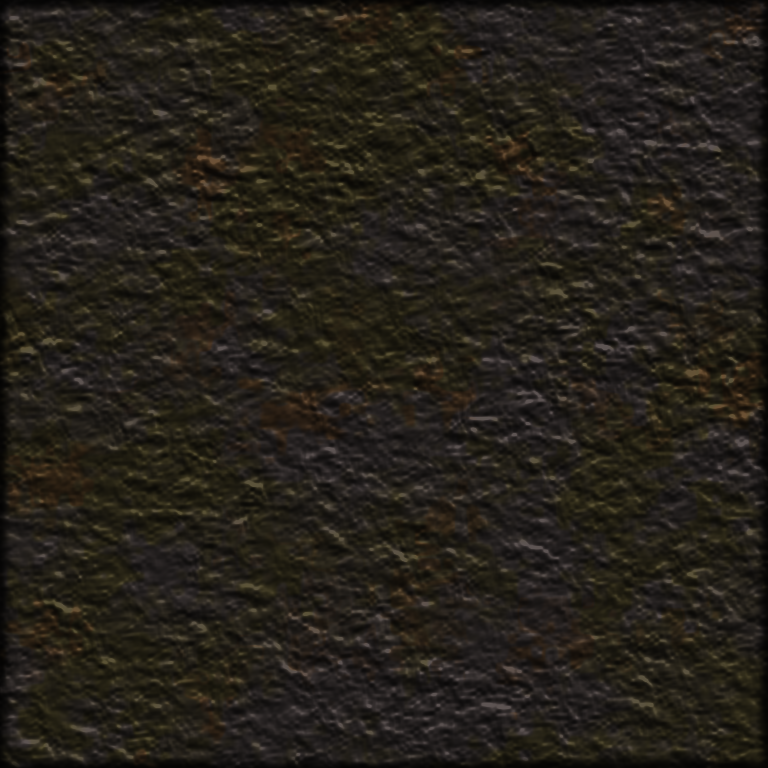
Give the GLSL for this texture, as a three.js fragment shader.

```glsl
// Dark, damp soil: a fine fractal relief lit from above, stained with
// soft patches of olive, slate and rust, and fading to black at the rim.
// Relief is shaded by the height difference along the light direction.

#define GRAIN_SCALE 42.0
#define GRAIN_STRETCH 1.35
#define GRAIN_GAIN 0.62
#define LIGHT_STEP vec2(0.0008, 0.0025)
#define RELIEF 1.35
#define PATCH_SCALE 7.0
#define RIM_WIDTH 0.017
#define OLIVE vec3(0.134, 0.121, 0.070)
#define SLATE vec3(0.138, 0.123, 0.122)
#define RUST vec3(0.172, 0.118, 0.068)
#define GLINT vec3(0.060, 0.058, 0.056)

varying vec2 vUv;

float hash(vec2 cell) {
  vec3 p = fract(vec3(cell.xyx) * 0.1031);
  p += dot(p, p.yzx + 33.33);
  return fract((p.x + p.y) * p.z);
}

float valueNoise(vec2 p) {
  vec2 cell = floor(p);
  vec2 f = fract(p);
  f = f * f * f * (f * (f * 6.0 - 15.0) + 10.0);
  float low = mix(hash(cell), hash(cell + vec2(1.0, 0.0)), f.x);
  float high = mix(hash(cell + vec2(0.0, 1.0)), hash(cell + 1.0), f.x);
  return mix(low, high, f.y);
}

// Three octaves, each turned a little to hide the lattice
float fractalNoise(vec2 p, float gain) {
  mat2 turn = mat2(0.825, 0.565, -0.565, 0.825);
  float sum = 0.0;
  float total = 0.0;
  float weight = 1.0;
  for (int i = 0; i < 3; i++) {
    sum += weight * valueNoise(p);
    total += weight;
    weight *= gain;
    p = turn * p * 1.93 + 17.3;
  }
  return sum / total;
}

// Soil surface of small crumbs, turned off the canvas axes
float soilHeight(vec2 uv) {
  vec2 p = uv * GRAIN_SCALE * vec2(1.0, GRAIN_STRETCH);
  p = mat2(0.94, 0.34, -0.34, 0.94) * p;
  return 2.2 * fractalNoise(p + 0.3 * valueNoise(p * 0.7 + 41.0), GRAIN_GAIN);
}

// Stains with frayed borders: olive and slate share the ground, rust is sparse
vec3 soilColour(vec2 uv) {
  vec2 fray = vec2(valueNoise(uv * 60.0 + 11.0), valueNoise(uv * 60.0 + 83.0));
  vec2 p = uv * PATCH_SCALE + 0.5 * fray;
  float slate = smoothstep(0.30, 0.70, fractalNoise(p + 5.0, 0.75));
  float rust = smoothstep(0.58, 0.85, fractalNoise(p * 1.4 + 60.0, 0.8));
  return mix(mix(OLIVE, SLATE, slate), RUST, 0.8 * rust);
}

void main() {
  // Slope towards the light, stronger in rough patches
  float slope = soilHeight(vUv - LIGHT_STEP) - soilHeight(vUv + LIGHT_STEP);
  float roughness = mix(0.35, 1.65, fractalNoise(vUv * 11.0 + 90.0, 0.7));
  float relief = RELIEF * roughness * slope;

  // Diffuse shading, with a pale glint on the steepest lit faces
  vec3 colour = soilColour(vUv) * exp(clamp(relief, -1.2, 0.8));
  colour += GLINT * smoothstep(0.4, 1.0, relief);

  // Uneven dark rim
  vec2 inset = min(vUv, 1.0 - vUv);
  float rimNoise = 0.006 * (valueNoise(vUv * 60.0) - 0.5);
  float rim = smoothstep(0.0, RIM_WIDTH, min(inset.x, inset.y) + rimNoise);
  colour *= mix(0.2, 1.0, rim);

  gl_FragColor = vec4(colour, 1.0);
}
```
